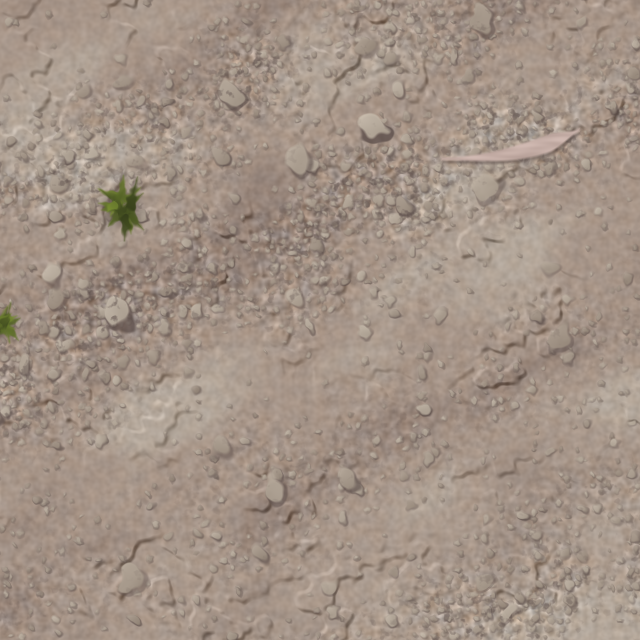
Write a WebGL 1 fragment shader that draws this texture.

```glsl
precision highp float;
uniform vec2 u_resolution;
const vec3 DIRT = vec3(0.655, 0.585, 0.535);
const vec3 DIRT_DARK = vec3(0.580, 0.510, 0.470);
const vec3 DIRT_PALE = vec3(0.705, 0.655, 0.605);
const vec3 STONE_DULL = vec3(0.625, 0.570, 0.515);
const vec3 STONE_PALE = vec3(0.745, 0.700, 0.640);
const vec3 SHADOW = vec3(0.365, 0.310, 0.295);
const vec3 LEAF_DARK = vec3(0.190, 0.220, 0.100);
const vec3 LEAF_LIGHT = vec3(0.480, 0.560, 0.200);
const vec3 STRAW = vec3(0.770, 0.680, 0.650);
const float BAND_SLOPE = 0.45;
const float SOFTNESS = 0.0030;
const float CRUMB_CONTRAST = 0.22;
const float CREVICE_DEPTH = 0.55;
const float SHADOW_STRENGTH = 0.80;

vec2 hash2(vec2 p) {
  vec3 q = fract(p.xyx * vec3(0.1031, 0.1030, 0.0973));
  q += dot(q, q.yzx + 33.33);
  return fract((q.xx + q.yz) * q.zy);
}
float gradAt(vec2 cell, vec2 offset) {
  float a = 6.2832 * hash2(cell + 71.0).x;
  return dot(vec2(cos(a), sin(a)), offset);
}
float gradientNoise(vec2 p) {
  vec2 i = floor(p), f = fract(p), e = vec2(1.0, 0.0);
  vec2 u = f * f * f * (f * (f * 6.0 - 15.0) + 10.0);
  return mix(mix(gradAt(i, f), gradAt(i + e, f - e), u.x),
             mix(gradAt(i + e.yx, f - e.yx), gradAt(i + 1.0, f - 1.0), u.x), u.y);
}
float fbm(vec2 p) {
  float sum = 0.0, amp = 1.0;
  for (int i = 0; i < 3; i++) {
    sum += amp * gradientNoise(p);
    p = mat2(1.6, 1.2, -1.2, 1.6) * p + 17.3;
    amp *= 0.5;
  }
  return sum;
}
float inside(float d) {
  return 1.0 - smoothstep(-SOFTNESS, SOFTNESS, d);
}
float bell(float x, float center, float width) {
  float t = (x - center) / width;
  return exp(-t * t);
}
// Gravel gathers in slanted bands with ragged borders
float gravelDensity(vec2 p) {
  float d = p.y - BAND_SLOPE * p.x + 0.09 * gradientNoise(p * 5.0);
  float bands = bell(d, 0.42, 0.10) + 0.75 * bell(d, 0.70, 0.09)
              + 0.75 * bell(d, -0.31, 0.12) + 0.25 * bell(d, 0.04, 0.12);
  return clamp(bands * (0.9 + 1.3 * gradientNoise(p * 9.0 + 4.0)) + 0.02, 0.0, 1.0);
}
// One layer of rough pebbles, lit from the upper left
void addStones(inout vec3 col, vec2 p, float cells, float chance, float seed) {
  vec2 g = p * cells;
  vec2 warp = vec2(gradientNoise(g * 1.7 + seed), gradientNoise(g * 1.7 - seed));
  float wobble = 0.45 * gradientNoise(g * 2.6 + seed);
  for (int k = 0; k < 9; k++) {
    vec2 id = floor(g) + vec2(mod(float(k), 3.0), floor(float(k) / 3.0)) - 1.0;
    vec2 look = hash2(id + seed + 37.0), kind = hash2(id + seed + 91.0);
    vec2 center = id + 0.2 + 0.6 * hash2(id + seed);
    float present = step(kind.x, chance * gravelDensity(center / cells));
    float radius = mix(0.22, 0.43, look.x * look.x);
    float a = 3.1416 * look.y;
    mat2 turn = mat2(cos(a), -sin(a), sin(a), cos(a));
    vec2 q = (g - center + 0.22 * warp) / radius;
    vec2 axes = vec2(1.05, mix(0.60, 0.95, kind.y));
    float scale = radius / cells;
    float body = (length(turn * q / axes) - 1.0 + wobble) * scale;
    float shade = (length(turn * (q - vec2(0.20, -0.26)) / axes) - 1.16 + wobble) * scale;
    vec3 stone = mix(STONE_DULL, STONE_PALE, hash2(id + seed + 53.0).x);
    stone += dot(q, vec2(-0.025, 0.035)) + 0.06 * warp.x;
    col = mix(col, SHADOW, present * SHADOW_STRENGTH * inside(shade) * (0.4 + 0.6 * look.y));
    col = mix(col, stone, present * 0.9 * inside(body));
  }
}
// Tuft of ragged blades fanned around a root
void addPlant(inout vec3 col, vec2 p, vec2 root, float size) {
  col = mix(col, SHADOW, 0.6 * (1.0 - smoothstep(0.2, 0.8, length(p - root) / size)));
  float ragged = 1.0 + 1.8 * gradientNoise(p * 75.0);
  for (int i = 0; i < 18; i++) {
    vec2 r = hash2(vec2(float(i), size * 100.0));
    float a = 2.4 * float(i) + r.x;
    vec2 dir = vec2(cos(a), sin(a)), q = p - root - 0.4 * size * (r.yx - 0.5);
    float reach = size * (0.35 + 0.5 * r.y + 0.3 * max(dir.y, 0.0));
    float t = clamp(dot(q, dir) / reach, 0.0, 1.0);
    float d = length(q - dir * t * reach) - size * 0.13 * sin(3.1416 * sqrt(t)) * ragged;
    col = mix(col, mix(LEAF_DARK, LEAF_LIGHT, 0.8 * r.x + 0.25 * t), 0.9 * inside(d));
  }
}
// Dry curved blade, thin at the left and pointed at the right
float strawDistance(vec2 p) {
  float t = (p.x - 0.69) / 0.215, s = clamp(t, 0.0, 1.0);
  float thickness = 0.002 + 0.012 * smoothstep(0.0, 0.8, s) * (1.0 - smoothstep(0.78, 1.0, s));
  float across = abs(p.y - 0.752 - 0.045 * s * s * sqrt(s)) - thickness;
  return max(across, (abs(t - 0.5) - 0.5) * 0.215);
}
// Flat crusts of earth with soft steps at their borders
float crust(vec2 p) {
  return smoothstep(-0.02, 0.16, fbm(p * 15.0 + 2.0));
}
void main() {
  vec2 p = gl_FragCoord.xy / u_resolution.y;
  float gravel = gravelDensity(p), slant = p.y - BAND_SLOPE * p.x;
  // Soft slanted patches, paler toward the lower right
  float patches = fbm(vec2(p.x * 3.0, slant * 5.0) + 8.3);
  float pale = 0.40 * (1.0 - smoothstep(-0.40, 0.15, slant)) + smoothstep(0.05, 0.6, -patches);
  vec3 col = mix(DIRT, DIRT_DARK, 0.9 * smoothstep(0.0, 0.55, patches));
  col = mix(col, DIRT_PALE, min(pale, 1.0));
  // Raised crusts, crumbs, tint and dark crevices
  float relief = crust(p + vec2(-0.004, 0.005)) - crust(p);
  col -= relief * (relief > 0.0 ? 0.22 : 0.09) * smoothstep(-0.12, 0.3, gradientNoise(p * 7.0 + 31.0));
  float crumbs = gradientNoise(p * 66.0) + 0.8 * gradientNoise(p * 125.0 + 5.0);
  col += CRUMB_CONTRAST * (0.17 + 0.75 * gravel) * crumbs;
  col += vec3(-0.04, 0.0, 0.04) * gradientNoise(p * 45.0 + 9.0) * (0.3 + gravel);
  addStones(col, p, 76.0, 0.85, 11.0);
  addStones(col, p, 40.0, 0.55, 203.0);
  addStones(col, p, 18.0, 0.26, 407.0);
  float crevice = smoothstep(0.12, 0.55, fbm(p * 58.0 + 40.0));
  col = mix(col, SHADOW, CREVICE_DEPTH * crevice * gravel);
  // Plants and the dry blade
  addPlant(col, p, vec2(0.190, 0.675), 0.055);
  addPlant(col, p, vec2(0.004, 0.490), 0.038);
  col = mix(col, SHADOW, 0.5 * inside(strawDistance(p + vec2(-0.002, 0.005))));
  col = mix(col, STRAW + 0.1 * gradientNoise(p * vec2(20.0, 120.0)), inside(strawDistance(p)));
  gl_FragColor = vec4(col, 1.0);
}
```
